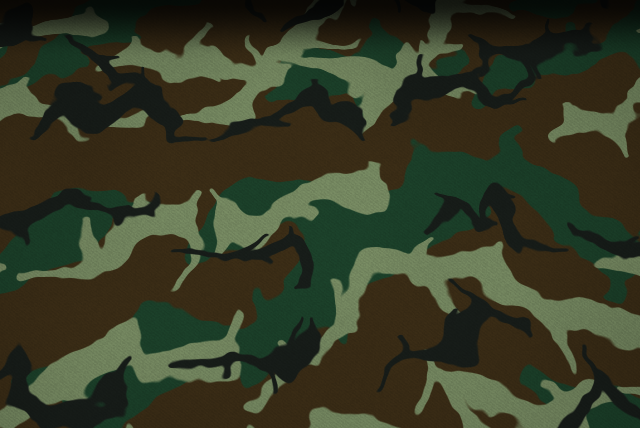
A WebGL 2 fragment shader for this texture:

```glsl
#version 300 es
precision highp float;
// Woodland camouflage cloth: brown ground with green, tan and black branching patches.

uniform vec2 u_resolution;
out vec4 fragColor;

vec3 hash3(vec3 p) {
    p = fract(p * vec3(0.1031, 0.1030, 0.0973));
    p += dot(p, p.yxz + 33.33);
    return fract((p.xxy + p.yxx) * p.zyx);
}

// Two independent channels of smooth value noise, centred on zero
vec2 noise2(vec2 p, float seed) {
    vec2 i = floor(p), f = fract(p);
    f = f * f * (3.0 - 2.0 * f);
    vec2 low = mix(hash3(vec3(i, seed)).xy, hash3(vec3(i + vec2(1, 0), seed)).xy, f.x);
    vec2 high = mix(hash3(vec3(i + vec2(0, 1), seed)).xy, hash3(vec3(i + 1.0, seed)).xy, f.x);
    return mix(low, high, f.y) - 0.5;
}

vec2 direction(float angle) {
    return vec2(cos(angle), sin(angle));
}

float smoothMin(float a, float b, float k) {
    float h = max(k - abs(a - b), 0.0) / k;
    return min(a, b) - 0.25 * h * h * k;
}

// Distance to a capsule whose radius runs from ra to rb
float taper(vec2 p, vec2 a, vec2 b, float ra, float rb) {
    vec2 ab = b - a;
    float h = clamp(dot(p - a, ab) / dot(ab, ab), 0.0, 1.0);
    return length(p - a - ab * h) - mix(ra, rb, h);
}

// Distance to scattered, bent strokes with side twigs, one per jittered cell
float strokes(vec2 p, vec2 cell, float stride, float radius, float tilt, float spread, float seed) {
    float d = 1.0;
    for (int j = -1; j <= 1; j++) {
        float row = floor(p.y / cell.y) + float(j);
        float shift = hash3(vec3(row, seed, 5.0)).x;
        float column = floor(p.x / cell.x - shift);
        for (int i = -1; i <= 1; i++) {
            vec2 id = vec2(column + float(i), row);
            vec2 jitter = hash3(vec3(id, seed)).xy - 0.5;
            vec2 a = (id + vec2(shift, 0.0) + 0.5 + 0.4 * jitter) * cell;
            a -= 1.7 * stride * direction(tilt);
            float ra = 0.4 * radius;
            for (int k = 0; k < 4; k++) {
                vec3 rnd = hash3(vec3(id * 3.7, seed + 11.3 * float(k + 1)));
                vec3 twig = hash3(vec3(id * 5.3, seed + 17.9 * float(k + 1)));
                float angle = tilt + (rnd.x - 0.5) * spread;
                vec2 b = a + stride * (0.6 + 0.8 * rnd.y) * direction(angle);
                float rb = radius * mix(0.35, 1.75, rnd.z);
                d = smoothMin(d, taper(p, a, b, ra, rb), 0.6 * radius);
                float side = twig.x < 0.5 ? -1.0 : 1.0;
                vec2 tip = b + stride * (0.3 + 0.7 * twig.y) * direction(angle + side * (0.7 + 0.7 * twig.z));
                d = smoothMin(d, taper(p, b, tip, 0.6 * radius, 0.3 * radius), 0.6 * radius);
                a = b;
                ra = rb;
            }
        }
    }
    return d;
}

// Wavy distortion that turns straight strokes into knobbly outlines
vec2 wobble(vec2 p, float seed) {
    vec2 broad = 0.075 * noise2(p * vec2(6.0, 8.0), seed);
    vec2 knobs = 0.028 * noise2(p * vec2(17.0, 21.0), seed + 3.0);
    return p + broad + knobs + 0.010 * noise2(p * 45.0, seed + 6.0);
}

float coverage(float d) {
    float edge = max(0.0026, 0.9 / u_resolution.y);
    return 1.0 - smoothstep(-edge, edge, d);
}

void main() {
    vec2 uv = gl_FragCoord.xy / u_resolution.y;
    float aspect = u_resolution.x / u_resolution.y;

    // Cloth recedes towards the top
    vec2 p = vec2((uv.x - 0.5 * aspect) * (0.92 + 0.22 * uv.y), uv.y * (0.88 + 0.25 * uv.y));

    // Dyed layers, from the ground up
    vec3 color = vec3(0.215, 0.163, 0.080);
    float green = strokes(wobble(p, 2.0), vec2(0.60, 0.34), 0.15, 0.052, 0.12, 1.7, 21.0);
    color = mix(color, vec3(0.100, 0.235, 0.152), coverage(green));
    float tan_ = strokes(wobble(p, 31.0), vec2(0.48, 0.30), 0.13, 0.029, 0.28, 2.0, 47.0);
    color = mix(color, vec3(0.430, 0.500, 0.355), coverage(tan_));
    float black = strokes(wobble(p, 63.0), vec2(0.50, 0.29), 0.10, 0.018, -0.08, 2.3, 83.0);
    color = mix(color, vec3(0.085, 0.105, 0.092), coverage(black));

    // Fine twill and uneven thread
    float twill = sin(dot(uv, vec2(620.0, 800.0)));
    float thread = hash3(vec3(floor(uv * 340.0), 9.0)).x - 0.5;
    color *= 1.0 + 0.025 * twill + 0.07 * thread + 0.06 * noise2(uv * 5.0, 91.0).x;

    // Soft light, falling into shadow along the top edge
    vec2 offset = vec2(uv.x / aspect - 0.45, uv.y - 0.42);
    color *= 1.05 - 0.38 * dot(offset, offset);
    color *= mix(1.0, 0.2, smoothstep(0.86, 1.0, uv.y));
    fragColor = vec4(color, 1.0);
}
```
